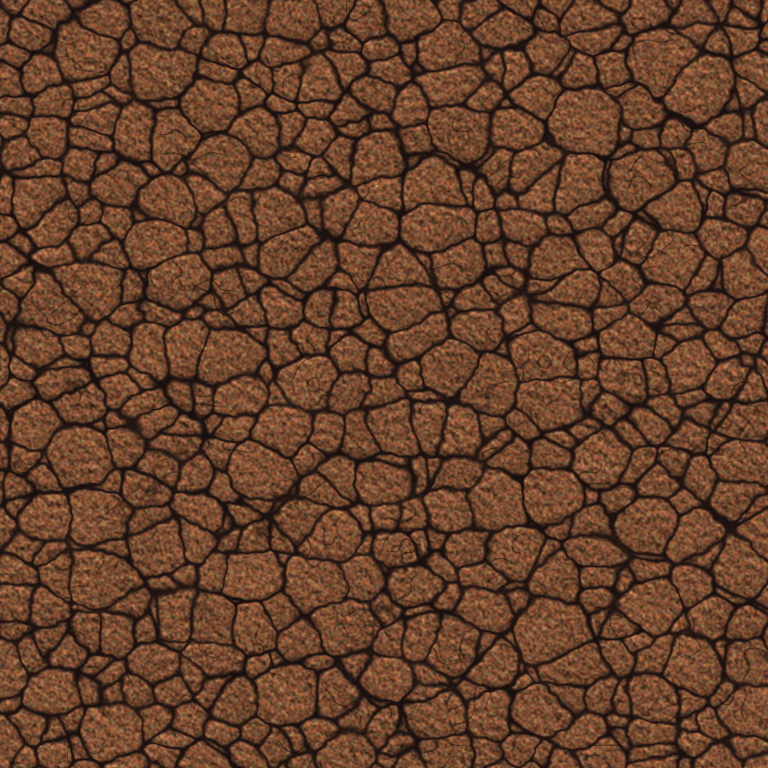
Reproduce this texture procedurally as a three.js fragment shader.

```glsl
// Cracked brown earth: a weighted Voronoi (power) diagram packs stones of mixed
// sizes, rounded and split by dark cracks. Gradient noise bends the borders and
// adds the coarse, many-coloured grain on every stone face.
varying vec2 vUv;

vec2 hash2(vec2 p) {
  vec3 q = fract(p.xyx * vec3(0.1031, 0.1030, 0.0973));
  q += dot(q, q.yzx + 33.33);
  return fract((q.xx + q.yz) * q.zy);
}

float cornerSlope(vec2 cell, vec2 corner, vec2 f) {
  return dot(hash2(cell + corner + 57.0) * 2.0 - 1.0, f - corner);
}

// Gradient noise, roughly -0.6 to 0.6
float gradientNoise(vec2 p) {
  vec2 i = floor(p), f = fract(p);
  vec2 u = f * f * f * (f * (f * 6.0 - 15.0) + 10.0);
  float low = mix(cornerSlope(i, vec2(0, 0), f), cornerSlope(i, vec2(1, 0), f), u.x);
  float high = mix(cornerSlope(i, vec2(0, 1), f), cornerSlope(i, vec2(1, 1), f), u.x);
  return mix(low, high, u.y);
}

// Stone centre in xy, squared radius in z
vec3 stoneSite(vec2 cell) {
  float size = hash2(cell + 191.0).x;
  return vec3(cell + 0.04 + 0.92 * hash2(cell + 13.0), 1.25 * size * size * size);
}

float power(vec2 p, vec3 site) {
  vec2 d = p - site.xy;
  return dot(d, d) - site.z;
}

// Direction to the nearest border in xy, rounded distance to it in z
vec3 stoneBorder(vec2 p) {
  vec2 base = floor(p);
  vec3 home = vec3(0.0);
  float best = 1e5;
  for (int y = -2; y <= 2; y++) {
    for (int x = -2; x <= 2; x++) {
      vec3 site = stoneSite(base + vec2(x, y));
      float reach = power(p, site);
      if (reach < best) { best = reach; home = site; }
    }
  }
  float total = 1e-6;
  vec2 toward = vec2(0.0);
  for (int y = -2; y <= 2; y++) {
    for (int x = -2; x <= 2; x++) {
      vec3 site = stoneSite(base + vec2(x, y));
      vec2 span = site.xy - home.xy;
      float gap = length(span);
      if (gap > 0.001) {
        float weight = exp(-20.0 * (power(p, site) - best) / (2.0 * gap));
        total += weight;
        toward += weight * span / gap;
      }
    }
  }
  return vec3(toward / total, -log(total) / 20.0);
}

// Grain colour: rust, olive and mauve specks with uneven brightness
vec3 grainColour(vec2 uv) {
  float olive = smoothstep(-0.15, 0.3, gradientNoise(uv * 175.0 + 20.0));
  float mauve = smoothstep(0.0, 0.35, gradientNoise(uv * 190.0 + 410.0));
  vec3 colour = mix(vec3(0.46, 0.26, 0.16), vec3(0.43, 0.33, 0.20), olive);
  colour = mix(colour, vec3(0.43, 0.28, 0.24), 0.8 * mauve);

  // Bumps lit from the upper left, plus finer specks
  vec2 q = mat2(0.8, 0.6, -0.6, 0.8) * uv * vec2(1.0, 1.15);
  float bump = gradientNoise(q * 85.0) - gradientNoise(q * 85.0 + vec2(-0.1, 0.4));
  float speck = gradientNoise(q * 200.0 + 77.0);
  float patches = gradientNoise(uv * 14.0 + 5.0);
  return colour * (1.07 + 0.6 * bump + 0.75 * speck + 0.18 * patches);
}

void main() {
  // Bend the plane so that the borders wander
  vec2 p = vUv * vec2(23.0, 26.0) + 40.0;
  vec2 bend = vec2(gradientNoise(p * 0.9), gradientNoise(p * 0.9 + 80.0)) * 0.3;
  bend += vec2(gradientNoise(p * 3.2), gradientNoise(p * 3.2 + 130.0)) * 0.11;
  vec3 border = stoneBorder(p + bend);

  // Stone face, with a lit upper rim and a shaded lower one
  vec3 colour = grainColour(vUv);
  float rim = exp(-7.0 * max(border.z, 0.0));
  colour *= 1.0 + 0.3 * rim * dot(border.xy, vec2(-0.35, 0.94));

  // Fine wrinkles across some faces
  float wrinkle = 1.0 - smoothstep(0.0, 0.045, abs(gradientNoise(p * 1.3 + 300.0)));
  colour *= 1.0 - 0.4 * wrinkle * smoothstep(-0.05, 0.25, gradientNoise(p * 0.7 + 210.0));

  // Cracks: soft shade around a dark core of uneven width
  float width = 0.115 + 0.09 * gradientNoise(p * 0.8 + 500.0);
  float face = smoothstep(-0.01, width, border.z);
  float depth = 0.93 + 0.25 * min(gradientNoise(p * 0.6 + 620.0), 0.2);
  colour = mix(colour, vec3(0.085, 0.055, 0.055), depth * (1.0 - face));

  gl_FragColor = vec4(clamp(colour, 0.0, 1.0), 1.0);
}
```
